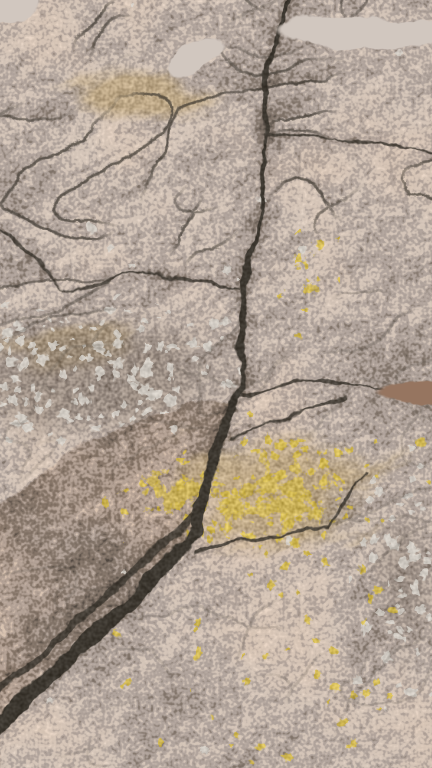
A WebGL 2 fragment shader for this texture:

```glsl
#version 300 es
precision highp float;
// Weathered granite slabs split by a deep crevice, with lichen and rain pools.
uniform vec2 u_resolution;
out vec4 fragColor;
const vec3 PALE = vec3(.83, .77, .72), STONE = vec3(.69, .64, .61);
const vec3 SHADE = vec3(.51, .46, .42), DEEP = vec3(.24, .22, .19);
const vec3 OCHRE = vec3(.73, .64, .49), YELLOW = vec3(.82, .72, .29);
const vec3 CRUST = vec3(.83, .81, .78), WATER = vec3(.82, .78, .75);
const float GRAIN = .46, RELIEF = .8, LEDGE = .42, BUMP = .55;
const float WHITE_CELL = .014, YELLOW_CELL = .012;
// Main crevice, top to bottom, in canvas heights
const vec2 CREVICE[9] = vec2[9](vec2(.385, 1.02), vec2(.349, .91),
  vec2(.342, .74), vec2(.317, .61), vec2(.312, .5), vec2(.28, .41),
  vec2(.254, .31), vec2(.156, .2), vec2(-.02, .04));
// Joints between blocks, from xy to zw
const vec4 JOINTS[10] = vec4[10](
  vec4(0, .7, .085, .622), vec4(.085, .622, .182, .646),
  vec4(.182, .646, .315, .622), vec4(-.01, .09, .254, .33),
  vec4(.31, .49, .43, .505), vec4(.43, .505, .57, .475),
  vec4(.3, .43, .45, .48), vec4(.25, .285, .43, .31),
  vec4(.43, .31, .475, .39), vec4(.345, .83, .57, .8));

vec2 hash2(vec2 p) {
  vec3 q = fract(p.xyx * vec3(.1031, .103, .0973));
  q += dot(q, q.yzx + 33.33);
  return fract((q.xx + q.yz) * q.zy);
}
float corner(vec2 cell, vec2 d) {
  float a = 6.2832 * hash2(cell).x;
  return dot(vec2(cos(a), sin(a)), d);
}
float noise(vec2 p) {
  vec2 i = floor(p), f = p - i, e = vec2(1, 0);
  vec2 u = f * f * f * (f * (f * 6. - 15.) + 10.);
  return 1.4 * mix(mix(corner(i, f), corner(i + e, f - e), u.x),
    mix(corner(i + e.yx, f - e.yx), corner(i + 1., f - 1.), u.x), u.y);
}
float fbm(vec2 p) {
  float sum = 0., gain = .55;
  for (int i = 0; i < 5; i++, gain *= .55) {
    sum += gain * noise(p);
    p = mat2(1.6, 1.2, -1.2, 1.6) * p + 17.3;
  }
  return sum;
}
float segment(vec2 p, vec2 a, vec2 b) {
  b -= a;
  p -= a;
  return length(p - b * clamp(dot(p, b) / dot(b, b), 0., 1.));
}
float inside(float d, float soft) { return 1. - smoothstep(-soft, soft, d); }
float blob(vec2 p, float x, float y, float rx, float ry) {
  vec2 d = (p - vec2(x, y)) / vec2(rx, ry);
  return exp(-dot(d, d));
}
float pool(vec2 p, float x, float y, float rx, float ry) {
  return inside((length((p - vec2(x, y)) / vec2(rx, ry)) - 1.) * ry, .0015);
}
// Ragged round thalli in a jittered grid
float thalli(vec2 p, float size, float density, float px) {
  vec2 g = p / size;
  float ragged = .25 * noise(mat2(.8, .6, -.6, .8) * g * 2.7), cover = 0.;
  for (int k = 0; k < 9; k++) {
    vec2 cell = floor(g) + vec2(k % 3, k / 3) - 1., pick = hash2(cell + 91.3);
    float d = length(g - cell - hash2(cell + 5.7)) + ragged - mix(.15, .5, pick.y);
    cover = max(cover, step(pick.x, density) * inside(d, px / size));
  }
  return cover;
}
void main() {
  float px = 1. / u_resolution.y, crevice = 1., joint = 1., split = 0.;
  vec2 p = gl_FragCoord.xy * px;
  vec2 q = p + .013 * vec2(fbm(p * 14.), fbm(p * 14. + 40.));
  for (int i = 0; i < 8; i++) {
    vec2 a = CREVICE[i], b = CREVICE[i + 1];
    crevice = min(crevice, segment(q, a, b));
    if (q.y <= a.y && q.y > b.y) split = mix(b.x, a.x, (q.y - b.y) / (a.y - b.y));
  }
  for (int i = 0; i < 10; i++) joint = min(joint, segment(q, JOINTS[i].xy, JOINTS[i].zw));
  float left = inside(q.x - split, .003);
  // Weathering, embossed strata, crystal grain
  vec2 strata = mat2(.94, -.34, .34, .94) * q, bed = strata * vec2(14, 32);
  float broad = fbm(q * 4.5 + 3.), layers = fbm(strata * vec2(7, 22));
  float bump = fbm(bed) - fbm(bed + vec2(-.08, .16));
  float grain = noise(p * 235.) + .7 * noise(p * 120. + 9.) + .45 * noise(p * 60.);
  float tone = .69 + .62 * broad + .28 * layers + BUMP * bump + GRAIN * grain;
  tone -= RELIEF * (.6 * exp(-crevice / .014) + .45 * exp(-joint / .01));
  // Stepped ledges, strongest on the far slabs
  float far = mix(.25, 1., smoothstep(.5, .72, p.y));
  float rise = strata.y * 10. + 1.5 * noise(q * 4. + 31.), saw = fract(rise);
  float ledge = far * smoothstep(-.2, .25, noise(q * 7. + 60.));
  tone += LEDGE * ledge * (saw - smoothstep(.96, 1., saw) * saw - .45);
  // Overhanging face of the left block
  float drop = .34 + .135 * sin(1.57 * min(q.x / .28, 1.)) - q.y;
  float under = left * inside(-drop, .003);
  tone += .18 * left * exp(-abs(drop + .01) / .008) - under * mix(.25, .6, exp(-drop / .1));
  vec3 col = mix(SHADE, STONE, smoothstep(-.05, .5, tone));
  col = mix(col, PALE, smoothstep(.5, .95, tone));
  col *= 1. - .4 * smoothstep(0., .7, -tone) + .1 * smoothstep(.95, 1.6, tone);
  col *= mix(vec3(1), vec3(1.03, .99, .95), clamp(broad + .7 * under, 0., 1.));
  float stain = blob(p, .18, .875, .1, .035) + blob(p, .09, .55, .12, .03) + blob(p, .36, .36, .13, .08);
  col = mix(col, OCHRE + .1 * grain, .8 * smoothstep(.25, .8, stain + .5 * layers));
  // White crust on greyer skin, yellow lichen
  float white = left * (1. - under) * blob(p, .12, .51, .19, .085) + .8 * blob(p, .53, .24, .05, .12);
  col = mix(col, SHADE + .13 * grain, .6 * smoothstep(.2, .9, white + .4 * broad));
  col = mix(col, CRUST + .06 * grain, .9 * thalli(q, WHITE_CELL, .7 * white + .004, px));
  float gold = blob(p, .36, .355, .1, .06) + .8 * blob(p, .22, .36, .06, .04)
    + .7 * blob(p, .4, .645, .025, .05) + .16 * blob(p, .36, .11, .15, .16);
  float film = .8 * smoothstep(.75, .9, gold + .9 * fbm(q * 38.));
  col = mix(col, YELLOW + .1 * grain, .9 * max(film, thalli(q + 3., YELLOW_CELL, .6 * gold, px)));
  // Fractures and shadowed gaps
  float vein = noise(strata * vec2(6, 11) + 2.);
  float hair = px * min(abs(vein) / fwidth(vein), abs(fract(rise + .5) - .5) / fwidth(rise));
  col = mix(col, DEEP, .7 * ledge * inside(hair - .0014, .001));
  float gap = mix(.009, .003, smoothstep(.2, .7, p.y)) * (1. + .7 * noise(p * 14.));
  float thin = .0018 + .0018 * noise(p * 22.) + .003 * left * step(p.y, .34);
  float dark = max(inside(crevice - gap, px), .85 * inside(joint - thin, px));
  col = mix(col, DEEP + .05 * grain, dark);
  // Rain pools and the sea
  float wet = max(pool(q - vec2(0, .5 * q.x), .254, .798, .036, .021),
    max(pool(q, .48, .958, .118, .021), pool(q, 0., 1., .055, .028)));
  col = mix(col, WATER, wet);
  col = mix(col, SHADE * vec3(1.15, 1, .9), pool(q, .55, .487, .06, .014));
  fragColor = vec4(clamp(col, 0., 1.), 1);
}
```
